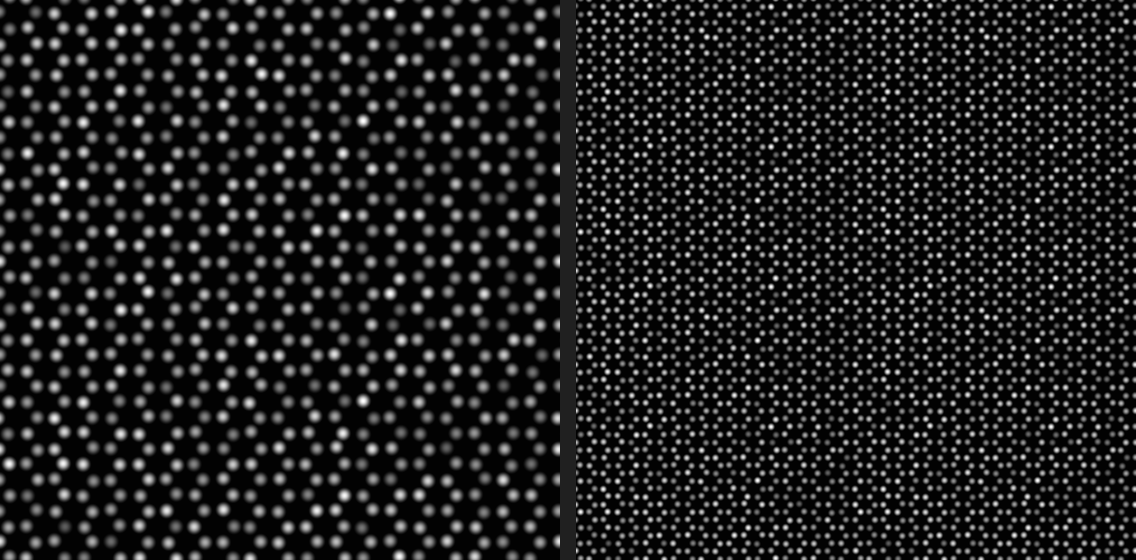
Left: one tile. Right: repeated 2 by 2.
This pattern is drawn by a WebGL 2 fragment shader. Its source:

```glsl
#version 300 es
precision highp float;
// Honeycomb lattice of soft glowing dots on black, uneven in brightness and place.

uniform vec2 u_resolution;
out vec4 fragColor;

const vec2  REPEATS       = vec2(10.0, 36.0);  // dot pairs across, rows up
const vec2  LATTICE_SHIFT = vec2(0.317, 0.16); // first pair centre, in cells
const float HALF_PAIR     = 1.0 / 6.0;         // pair centre to dot, in cells
const float DOT_RADIUS    = 0.0158;            // in canvas widths
const float JITTER        = 0.0034;            // largest shift of a dot
const float PEAK_MIN      = 0.35;
const float PEAK_MAX      = 1.02;
const float ECHO_ROWS     = 18.0;              // rows after which dots recur
const float CHANGED_SHARE = 0.2;               // dots that break the recurrence
const vec3  BACKGROUND    = vec3(0.006);
const vec3  DOT_COLOR     = vec3(1.0);

// Integer hash: three values in 0..1
vec3 hash3(uvec3 v) {
    v = v * 1664525u + 1013904223u;
    v.x += v.y * v.z; v.y += v.z * v.x; v.z += v.x * v.y;
    v ^= v >> 16u;
    v.x += v.y * v.z; v.y += v.z * v.x; v.z += v.x * v.y;
    return vec3(v >> 8u) / 16777216.0;
}

// Compact bell: 1 at the centre, 0 from the radius outwards
float softDot(vec2 offset) {
    float falloff = max(0.0, 1.0 - dot(offset, offset) / (DOT_RADIUS * DOT_RADIUS));
    return falloff * falloff;
}

// Light of one dot; side is 0 for the left and 1 for the right of its pair
float dotLight(vec2 uv, float column, float row, float stagger, int side) {
    vec2 cell = vec2(column + stagger + HALF_PAIR * float(2 * side - 1), row);
    vec2 center = (cell + LATTICE_SHIFT) / REPEATS;

    // Wrapped identity keeps the variation seamless
    uvec3 id = uvec3(mod(vec2(column, row), REPEATS), side);
    if (hash3(id + 101u).x > CHANGED_SHARE) id.y %= uint(ECHO_ROWS);

    vec3 a = hash3(id + 7u);
    vec3 b = hash3(id + 53u);
    vec2 shift = (a.xy + b.xy - 1.0) * JITTER;
    float peak = mix(PEAK_MIN, PEAK_MAX, 0.5 * (a.z + b.z));
    return peak * softDot(uv - center - shift);
}

void main() {
    vec2 uv = gl_FragCoord.xy / u_resolution;
    vec2 p = uv * REPEATS - LATTICE_SHIFT;
    float light = 0.0;

    // Nearest two rows, and the nearest two pairs in each
    for (int j = 0; j < 2; j++) {
        float row = floor(p.y) + float(j);
        float stagger = 0.5 * mod(row, 2.0);
        for (int i = 0; i < 2; i++) {
            float column = floor(p.x - stagger) + float(i);
            for (int side = 0; side < 2; side++) {
                light += dotLight(uv, column, row, stagger, side);
            }
        }
    }

    fragColor = vec4(mix(BACKGROUND, DOT_COLOR, min(light, 1.0)), 1.0);
}
```
